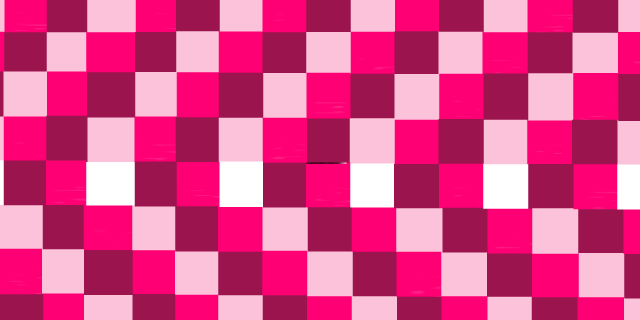
A Shadertoy shader for this pattern:

```glsl
// A hand-cut checker of square tiles in three pinks that step diagonally and turn
// back at one row, where the pale tiles are white. Tile edges are counted in loops
// with a bow, fan, tilt and hashed jitter; supersampling smooths them.

const float TILES_HIGH = 7.3;       // tiles over the canvas height
const vec3 HOT_PINK = vec3(0.995, 0.0, 0.45);
const vec3 PLUM = vec3(0.61, 0.08, 0.305);
const vec3 PALE_PINK = vec3(0.99, 0.76, 0.85);
const vec3 WHITE = vec3(1.0);
const int TURN_ROW = 4;             // diagonals reverse here, pale becomes white
const int LAST_ROW_EDGE = 8;
const int LAST_COLUMN_EDGE = 15;
const float ROW_PITCH = 1.013;
const float ROW_START = -0.392;
const float SHORT_ROW = 0.11;       // squeeze of the second row
const float ROW_TILT = 0.0072;      // drop per tile to the right
const float COLUMN_BOW = 0.0021;
const float COLUMN_PINCH = 0.171;   // narrow and wide columns near the left
const float FAN = 0.0171;           // spread of the rows below the turn
const float JITTER = 0.035;
const float STREAK_STRENGTH = 0.16;
const float HAIRLINE = 0.026;
const ivec2 CRACKED_TILE = ivec2(7, TURN_ROW);
const int SAMPLES = 4;              // per pixel side

float hash(vec2 p) {
    vec3 q = fract(p.xyx * 0.1031);
    q += dot(q, q.yzx + 33.33);
    return fract((q.x + q.y) * q.z);
}

float noise(vec2 p) {
    vec2 i = floor(p), f = fract(p);
    f = f * f * (3.0 - 2.0 * f);
    return mix(mix(hash(i), hash(i + vec2(1, 0)), f.x),
               mix(hash(i + vec2(0, 1)), hash(i + vec2(1, 1)), f.x), f.y);
}

// Top edge of a row, flat across each column
float rowEdge(int row, int column) {
    float r = float(row), c = float(column);
    float squeeze = row < 2 ? SHORT_ROW : 0.0;
    float tilt = ROW_TILT * smoothstep(1.0, 3.0, r) * (c + 0.5);
    return ROW_PITCH * r + ROW_START + squeeze + tilt
         + JITTER * (hash(vec2(c + 20.0, r + 7.0)) - 0.5);
}

// Left edge of a column within one row
float columnEdge(int column, int row) {
    float c = float(column), r = float(row);
    float fromPinch = c - 2.5;
    float bow = COLUMN_BOW * (c - 7.0) * (c - 7.0) - 0.011;
    float pinch = COLUMN_PINCH * fromPinch * exp(-1.5 * fromPinch * fromPinch);
    float fan = row > TURN_ROW ? FAN * (c - 5.8) : 0.0;
    return c + bow + pinch + fan + JITTER * (hash(vec2(c + 3.0, r + 41.0)) - 0.5);
}

int findRow(float y, int column) {
    int row = 0;
    for (int k = 1; k <= LAST_ROW_EDGE; k++) row += int(y >= rowEdge(k, column));
    return row;
}

int findColumn(float x, int row) {
    int column = -1;
    for (int k = 0; k <= LAST_COLUMN_EDGE; k++) column += int(x >= columnEdge(k, row));
    return column;
}

// Colour at a point in tile units, y running down
vec3 tileColour(vec2 p) {
    int row = findRow(p.y, int(floor(p.x)));
    row = findRow(p.y, findColumn(p.x, row));
    int column = findColumn(p.x, row);

    int shade = (row + (row < TURN_ROW ? column : -column) + 30) % 3;
    vec3 pale = row == TURN_ROW ? WHITE : PALE_PINK;
    vec3 colour = shade == 0 ? HOT_PINK : shade == 1 ? PLUM : pale;
    vec2 local = p - vec2(columnEdge(column, row), rowEdge(row, column));

    // Faint horizontal brush streaks on some hot pink tiles
    if (shade == 0 && hash(vec2(column + 9, row + 60)) > 0.4) {
        float streak = smoothstep(0.76, 0.95, noise(p * vec2(2.2, 26.0)));
        streak *= smoothstep(0.1, 0.3, local.x) * smoothstep(0.5, 0.7, local.y);
        colour = mix(colour, PALE_PINK, STREAK_STRENGTH * streak);
    }

    // One dark gap along a tile top, paling at its right end
    if (ivec2(column, row) == CRACKED_TILE && local.y < HAIRLINE && local.x < 0.92) {
        float wear = 0.35 * noise(vec2(p.x * 9.0, 4.0));
        colour = mix(PLUM * wear, PALE_PINK, smoothstep(0.7, 0.92, local.x));
    }
    return colour;
}

void mainImage(out vec4 fragColor, in vec2 fragCoord) {
    vec3 total = vec3(0.0);
    for (int j = 0; j < SAMPLES; j++)
        for (int i = 0; i < SAMPLES; i++) {
            vec2 offset = (vec2(i, j) + 0.5) / float(SAMPLES) - 0.5;
            vec2 p = (fragCoord + offset) / iResolution.y;
            total += tileColour(TILES_HIGH * vec2(p.x, 1.0 - p.y));
        }
    fragColor = vec4(total / float(SAMPLES * SAMPLES), 1.0);
}
```
